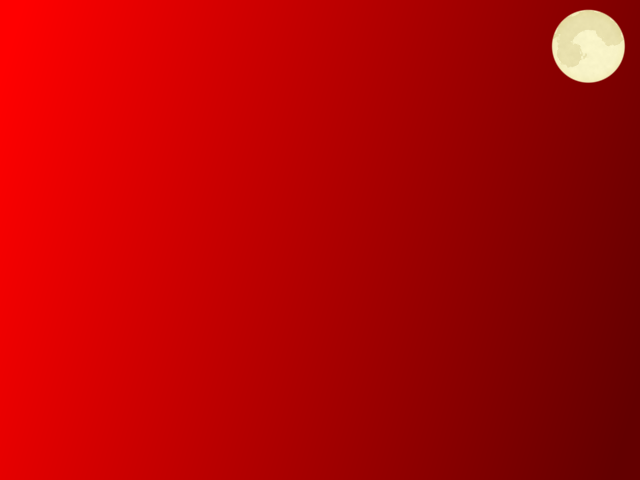
This background is drawn by a WebGL 2 fragment shader. Its source:

```glsl
#version 300 es
precision highp float;

uniform vec2 u_resolution;
out vec4 fragColor;

const vec3 MOON_LIGHT = vec3(0.975, 0.955, 0.785);
const vec3 MOON_SHADE = vec3(0.895, 0.860, 0.655);

float hash(vec2 p) {
    vec3 q = fract(p.xyx * 0.1031);
    q += dot(q, q.yzx + 33.33);
    return fract((q.x + q.y) * q.z);
}

float valueNoise(vec2 p) {
    vec2 cell = floor(p);
    vec2 f = fract(p);
    f = f * f * (3.0 - 2.0 * f);
    float low = mix(hash(cell), hash(cell + vec2(1.0, 0.0)), f.x);
    float high = mix(hash(cell + vec2(0.0, 1.0)), hash(cell + vec2(1.0)), f.x);
    return mix(low, high, f.y);
}

float fbm(vec2 p) {
    float sum = 0.0;
    float weight = 0.5;
    for (int i = 0; i < 4; i++) {
        sum += weight * valueNoise(p);
        p = p * 2.03 + 7.1;
        weight *= 0.5;
    }
    return sum;
}

// Slanted red ramp; uv has its origin at the lower left
vec3 redGradient(vec2 uv) {
    float red = 1.02 - 0.535 * uv.x - 0.12 * (1.0 - uv.y);
    return vec3(clamp(red, 0.39, 1.0), 0.0, 0.0);
}

// Dark plains: soft blobs (centre, radius) with ragged edges
float mariaMask(vec2 p) {
    const vec3 plains[6] = vec3[6](
        vec3(0.68, 0.20, 0.27), vec3(0.36, 0.60, 0.33),
        vec3(-0.10, 0.76, 0.22), vec3(-0.52, 0.52, 0.27),
        vec3(-0.64, -0.06, 0.30), vec3(-0.36, -0.36, 0.24));
    float field = 0.0;
    for (int i = 0; i < 6; i++) {
        vec2 d = (p - plains[i].xy) / plains[i].z;
        field += exp(-dot(d, d));
    }
    float ragged = field + 1.5 * (fbm(p * 4.0 + 20.0) - 0.47);
    return smoothstep(0.36, 0.54, ragged);
}

// Moon surface in disc coordinates, where the rim has radius 1
vec3 moonSurface(vec2 p) {
    vec3 color = mix(MOON_LIGHT, MOON_SHADE, 0.8 * mariaMask(p));
    color += 0.04 * (fbm(p * 9.0 + 40.0) - 0.47);
    return color - vec3(0.02, 0.025, 0.05) * smoothstep(0.75, 1.0, length(p));
}

void main() {
    vec2 uv = gl_FragCoord.xy / u_resolution;
    vec2 p = gl_FragCoord.xy / u_resolution.y;
    float pixel = 1.0 / u_resolution.y;
    float aspect = u_resolution.x / u_resolution.y;

    // Moon anchored to the upper right corner
    vec2 moonCenter = vec2(aspect - 0.1075, 0.9036);
    float moonRadius = 0.0758;
    vec2 disc = (p - moonCenter) / moonRadius;
    float rim = length(p - moonCenter) - moonRadius;
    float coverage = 1.0 - smoothstep(-pixel, pixel, rim);

    vec3 color = mix(redGradient(uv), moonSurface(disc), coverage);
    fragColor = vec4(color, 1.0);
}
```
